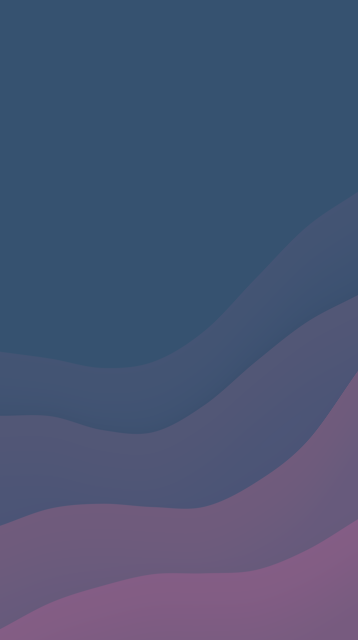
Give the GLSL for this background, as a Shadertoy shader.

```glsl
// Four dusky hills rising to the right under a flat blue sky.
// Each crest is a smooth spline through evenly spaced heights; every hill
// fades with depth below its crest and casts a faint shadow on the one behind.

// Catmull-Rom curve through eight heights spread evenly over x in 0..1
float crest(float x, vec4 left, vec4 right) {
    float h[8] = float[8](left.x, left.y, left.z, left.w,
                          right.x, right.y, right.z, right.w);
    float s = clamp(x, 0.0, 0.9999) * 7.0;
    int i = int(s);
    float t = fract(s);
    float b = h[i], c = h[i + 1];
    float a = i > 0 ? h[i - 1] : 2.0 * b - c;
    float d = i < 6 ? h[i + 2] : 2.0 * c - b;
    return b + 0.5 * t * (c - a + t * (2.0 * a - 5.0 * b + 4.0 * c - d
             + t * (3.0 * (b - c) + d - a)));
}

// Paint one hill over the colour behind it
vec3 addHill(vec3 behind, float depth, vec3 top, vec3 base, float shadow) {
    float edge = 0.8 / iResolution.y;
    vec3 hill = mix(top, base, smoothstep(0.0, 0.17, depth));
    behind *= 1.0 - shadow * exp(-max(-depth, 0.0) / 0.014);
    return mix(behind, hill, smoothstep(-edge, edge, depth));
}

void mainImage(out vec4 fragColor, in vec2 fragCoord) {
    vec2 uv = fragCoord / iResolution.xy;

    // Sky
    vec3 color = vec3(0.212, 0.322, 0.439);

    // Hills, from far to near
    float far = crest(uv.x, vec4(0.4505, 0.4395, 0.4251, 0.4349),
                            vec4(0.4831, 0.5651, 0.6458, 0.7005));
    color = addHill(color, far - uv.y,
                    vec3(0.265, 0.330, 0.453), vec3(0.235, 0.320, 0.445), 0.0);

    float middle = crest(uv.x, vec4(0.3503, 0.3496, 0.3281, 0.3249),
                               vec4(0.3672, 0.4349, 0.4967, 0.5391));
    color = addHill(color, middle - uv.y,
                    vec3(0.322, 0.340, 0.463), vec3(0.297, 0.332, 0.465), 0.03);

    float near = crest(uv.x, vec4(0.1784, 0.2057, 0.2129, 0.2077),
                             vec4(0.2083, 0.2461, 0.3099, 0.4206));
    color = addHill(color, near - uv.y,
                    vec3(0.438, 0.358, 0.488), vec3(0.403, 0.354, 0.486), 0.01);

    float front = crest(uv.x, vec4(0.0169, 0.0586, 0.0846, 0.1029),
                              vec4(0.1042, 0.1094, 0.1406, 0.1888));
    color = addHill(color, front - uv.y,
                    vec3(0.516, 0.364, 0.520), vec3(0.465, 0.358, 0.498), 0.01);

    fragColor = vec4(color, 1.0);
}
```
